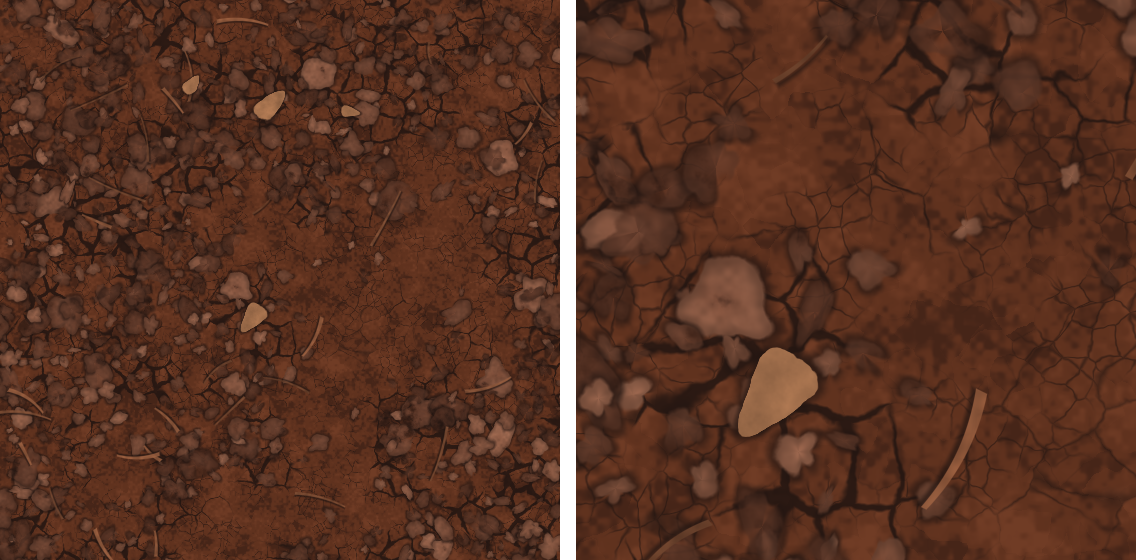
Left, the full canvas; right, a detail of the centre.
A Shadertoy shader for this texture:

```glsl
const vec3 CREVICE = vec3(0.13, 0.08, 0.065);
const vec3 DARK_SOIL = vec3(0.275, 0.145, 0.095);
const vec3 RED_SOIL = vec3(0.375, 0.195, 0.118);
const vec3 LIGHT_SOIL = vec3(0.44, 0.235, 0.145);
const vec3 DULL_STONE = vec3(0.39, 0.23, 0.165);
const vec3 PALE_STONE = vec3(0.57, 0.375, 0.285);
const vec3 STRAW = vec3(0.58, 0.36, 0.24);
const vec3 DRY_LEAF = vec3(0.64, 0.44, 0.30);

vec2 hash2(vec2 p) {
    vec3 q = fract(p.xyx * vec3(0.1031, 0.1030, 0.0973));
    q += dot(q, q.yzx + 33.33);
    return fract((q.xx + q.yz) * q.zy);
}

mat2 rotation(float angle) {
    float c = cos(angle), s = sin(angle);
    return mat2(c, -s, s, c);
}

float noise(vec2 p) {
    vec2 i = floor(p), f = fract(p);
    f = f * f * (3.0 - 2.0 * f);
    return mix(mix(hash2(i).x, hash2(i + vec2(1, 0)).x, f.x),
               mix(hash2(i + vec2(0, 1)).x, hash2(i + vec2(1, 1)).x, f.x), f.y);
}

float fbm(vec2 p) {
    float sum = 0.0, amp = 0.5;
    for (int i = 0; i < 5; i++) {
        sum += amp * noise(p);
        p = rotation(0.6) * p * 2.03 + 17.0;
        amp *= 0.5;
    }
    return sum / 0.97;
}

// Inside a shape 1, outside 0, with a soft border
float fill(float dist, float soft) {
    return 1.0 - smoothstep(-soft, soft, dist);
}

// Stony towards the sides, bare in patches near the middle
float stoniness(vec2 uv) {
    float patches = 0.65 * noise(uv * 5.0 + 3.0) + 0.35 * noise(uv * 11.0 + 8.0);
    return smoothstep(0.25, 0.75, patches + 0.75 * abs(uv.x - 0.56) - 0.03);
}

// x: gap to the nearest cell border, y: random tone of the cell
vec2 clods(vec2 p) {
    vec2 base = floor(p);
    float near = 9.0, next = 9.0, tone = 0.0;
    for (int j = -1; j <= 1; j++)
    for (int i = -1; i <= 1; i++) {
        vec2 id = base + vec2(i, j);
        float d = length(id + hash2(id) - p);
        next = min(next, max(near, d));
        if (d < near) { near = d; tone = hash2(id + 41.0).x; }
    }
    return vec2(next - near, tone);
}

vec3 soil(vec2 uv, float stony) {
    vec2 warped = uv + 0.022 * (vec2(fbm(uv * 28.0), fbm(uv * 28.0 + 50.0)) - 0.5);
    vec2 coarse = clods(warped * 24.0), fine = clods(warped * 62.0 + 9.0);
    float grain = noise(uv * 230.0) - 0.5;
    float tone = 0.5 + 1.3 * (fbm(uv * 30.0) - 0.5) + 0.55 * grain
               + 0.25 * (coarse.y - 0.5) + 0.28 * (fine.y - 0.5);
    vec3 col = mix(DARK_SOIL, RED_SOIL, smoothstep(0.05, 0.5, tone));
    col = mix(col, LIGHT_SOIL, smoothstep(0.5, 1.1, tone));
    float width = mix(0.03, 0.15, stony) * smoothstep(0.35, 0.7, fbm(uv * 13.0 + 20.0));
    float crack = fill(coarse.x - width, 0.05) * smoothstep(0.0, 0.05, width);
    float chink = fill(fine.x - 0.06, 0.07) * smoothstep(0.4, 0.7, noise(uv * 35.0));
    return mix(col, CREVICE, max(0.85 * crack, 0.55 * chink));
}

// Irregular dusty stones, one chance per grid cell
vec3 scatterStones(vec3 col, vec2 uv, float cells, float density, float seed) {
    vec2 grid = uv * cells, base = floor(grid);
    float mottle = fbm(uv * 45.0 + seed), grain = noise(uv * 210.0 + seed);
    for (int j = -1; j <= 1; j++)
    for (int i = -1; i <= 1; i++) {
        vec2 id = base + vec2(i, j);
        vec2 place = hash2(id + seed), kind = hash2(id + seed + 57.0), look = hash2(id + seed + 91.0);
        vec2 center = id + 0.1 + 0.8 * place;
        if (kind.x > density * stoniness(center / cells)) continue;
        vec2 q = rotation(6.283 * look.x) * (grid - center);
        q.y *= 1.0 + 1.1 * kind.y * kind.y;
        float bumps = noise(normalize(q + 1e-4) * 1.7 + id * 7.3);
        float radius = mix(0.22, 0.46, look.y) * (0.65 + 0.7 * bumps);
        float d = (length(q) - radius) / cells + 0.012 * (mottle - 0.5);
        float shade = 1.0 - smoothstep(0.0, 0.008, d);
        col = mix(col, CREVICE, 0.6 * shade * smoothstep(0.3, 0.65, bumps + 0.3 * place.x));
        float pale = hash2(id + seed + 133.0).x;
        vec3 stone = mix(DULL_STONE, PALE_STONE, pale * pale + 0.9 * (mottle - 0.5));
        stone *= 0.82 + 0.2 * smoothstep(0.0, 0.012, -d) + 0.14 * (grain - 0.5);
        float bared = mix(0.55, 1.0, pale) * smoothstep(0.22, 0.5, mottle + 0.2 * pale);
        col = mix(col, stone, bared * fill(d, 0.0018));
    }
    return col;
}

// Thin bent straws with a shadow below
vec3 scatterTwigs(vec3 col, vec2 uv, float soft) {
    for (int i = 0; i < 30; i++) {
        vec2 seed = vec2(float(i) * 3.7, 19.0);
        vec2 shape = hash2(seed + 5.0), look = hash2(seed + 11.0);
        vec2 q = rotation(6.283 * look.x) * (uv - hash2(seed));
        float reach = mix(0.016, 0.058, shape.x), along = q.x / reach;
        float bend = 0.4 * reach * (shape.y - 0.5) * (along * along - 0.4);
        float width = mix(0.0011, 0.0028, look.y) * (1.0 - 0.35 * along);
        float ends = abs(q.x) - reach;
        float d = max(abs(q.y - bend) - width, ends);
        float below = max(abs(q.y - bend + 0.003) - width, ends);
        col = mix(col, CREVICE, 0.65 * fill(below, 0.002));
        vec3 straw = STRAW * (0.65 + 0.4 * look.y + 0.25 * (noise(uv * 150.0) - 0.5));
        col = mix(col, straw, 0.85 * fill(d, soft));
    }
    return col;
}

// A few pale dry leaves
vec3 scatterLeaves(vec3 col, vec2 uv, float soft) {
    for (int i = 0; i < 4; i++) {
        vec2 seed = vec2(float(i) * 9.1, 73.0), look = hash2(seed + 4.0);
        vec2 q = rotation(6.283 * look.x) * (uv - 0.08 - 0.84 * hash2(seed));
        float size = mix(0.017, 0.034, look.y);
        float d = length(q * vec2(1.0, 1.9 + q.x / size)) - size + 0.012 * (fbm(uv * 40.0) - 0.5);
        col = mix(col, CREVICE, 0.6 * (1.0 - smoothstep(0.0, 0.008, d)));
        col = mix(col, DRY_LEAF * (0.8 + 0.35 * fbm(uv * 70.0)), fill(d, soft));
    }
    return col;
}

void mainImage(out vec4 fragColor, in vec2 fragCoord) {
    vec2 uv = fragCoord / iResolution.y;
    float soft = 0.8 / iResolution.y;
    vec3 col = soil(uv, stoniness(uv));
    col = scatterStones(col, uv, 36.0, 0.55, 11.0);
    col = scatterStones(col, uv, 13.0, 0.50, 37.0);
    col = scatterStones(col, uv, 22.0, 0.60, 71.0);
    col = scatterTwigs(col, uv, soft);
    col = scatterLeaves(col, uv, soft);
    fragColor = vec4(col, 1.0);
}
```
